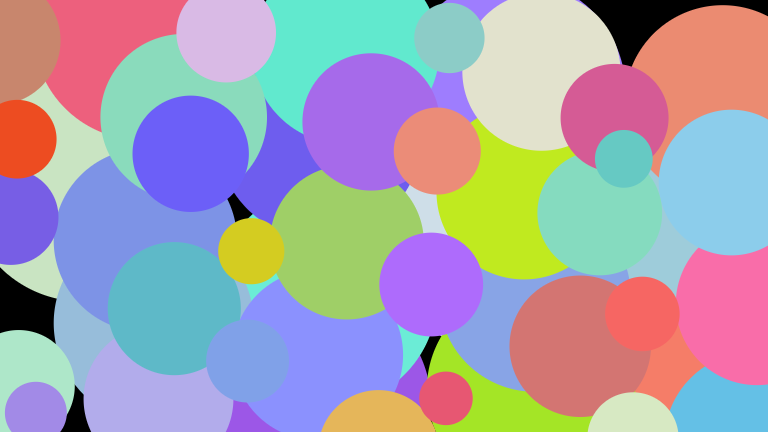
Write a Shadertoy shader that draws this background.

```glsl
// Flat, opaque discs in mixed pastel and vivid colours, piled up on black.
// Discs are painted from largest to smallest; a jittered low-discrepancy
// sequence spreads the centres and a golden-ratio sequence picks the hues.

const int   DISC_COUNT   = 46;
const int   HOT_DISC     = 39;               // the one small orange-red disc
const float RADIUS_MAX   = 0.28;             // in canvas heights
const float RADIUS_MIN   = 0.062;
const float JITTER       = 0.07;
const vec2  PLACE_STEP   = vec2(0.75488, 0.56984);
const vec2  PLACE_START  = vec2(0.62, 0.50);
const float HUE_STEP     = 0.61803;

// Upper bounds of the colour families within the unit interval
const float AQUA_SHARE   = 0.37;
const float VIOLET_SHARE = 0.68;
const float ROSE_SHARE   = 0.88;

// Centre and half-range of each colour family
const vec3 BACKDROP      = vec3(0.0);
const vec3 AQUA          = vec3(0.64, 0.83, 0.83);
const vec3 AQUA_RANGE    = vec3(0.27, 0.11, 0.10);
const vec3 VIOLET        = vec3(0.56, 0.51, 0.93);
const vec3 VIOLET_RANGE  = vec3(0.16, 0.18, 0.07);
const vec3 ROSE          = vec3(0.87, 0.45, 0.53);
const vec3 ROSE_RANGE    = vec3(0.13, 0.12, 0.16);
const vec3 LIME          = vec3(0.70, 0.82, 0.28);
const vec3 LIME_RANGE    = vec3(0.20, 0.15, 0.17);
const vec3 HOT           = vec3(0.93, 0.30, 0.13);

// Three independent random values in 0..1 from one number
vec3 hash3(float n) {
    vec3 p = fract((n + 1.0) * vec3(0.1031, 0.1030, 0.0973));
    p += dot(p, p.yxz + 33.33);
    return fract((p.xxy + p.yzz) * p.zyx);
}

vec3 discColor(int index) {
    if (index == HOT_DISC) return HOT;
    float n = float(index);
    float family = fract(n * HUE_STEP);
    vec3 spread = 2.0 * hash3(n + 71.0) - 1.0;
    vec3 color = LIME + LIME_RANGE * spread;
    if (family < AQUA_SHARE)        color = AQUA + AQUA_RANGE * spread;
    else if (family < VIOLET_SHARE) color = VIOLET + VIOLET_RANGE * spread;
    else if (family < ROSE_SHARE)   color = ROSE + ROSE_RANGE * spread;
    return clamp(color, 0.0, 1.0);
}

vec2 discCenter(int index, float aspect) {
    float n = float(index);
    vec2 place = fract(PLACE_START + n * PLACE_STEP);
    vec2 offset = JITTER * (2.0 * hash3(n + 13.0).xy - 1.0);
    return place * vec2(aspect, 1.0) + offset;
}

void mainImage(out vec4 fragColor, in vec2 fragCoord) {
    float pixel = 1.0 / iResolution.y;
    vec2 uv = fragCoord * pixel;
    float aspect = iResolution.x * pixel;

    // Paint back to front, so smaller discs lie on top
    vec3 color = BACKDROP;
    for (int i = 0; i < DISC_COUNT; i++) {
        float rank = float(i) / float(DISC_COUNT - 1);
        float radius = mix(RADIUS_MAX, RADIUS_MIN, rank);
        float dist = length(uv - discCenter(i, aspect)) - radius;
        float coverage = clamp(0.5 - dist / pixel, 0.0, 1.0);
        color = mix(color, discColor(i), coverage);
    }
    fragColor = vec4(color, 1.0);
}
```
